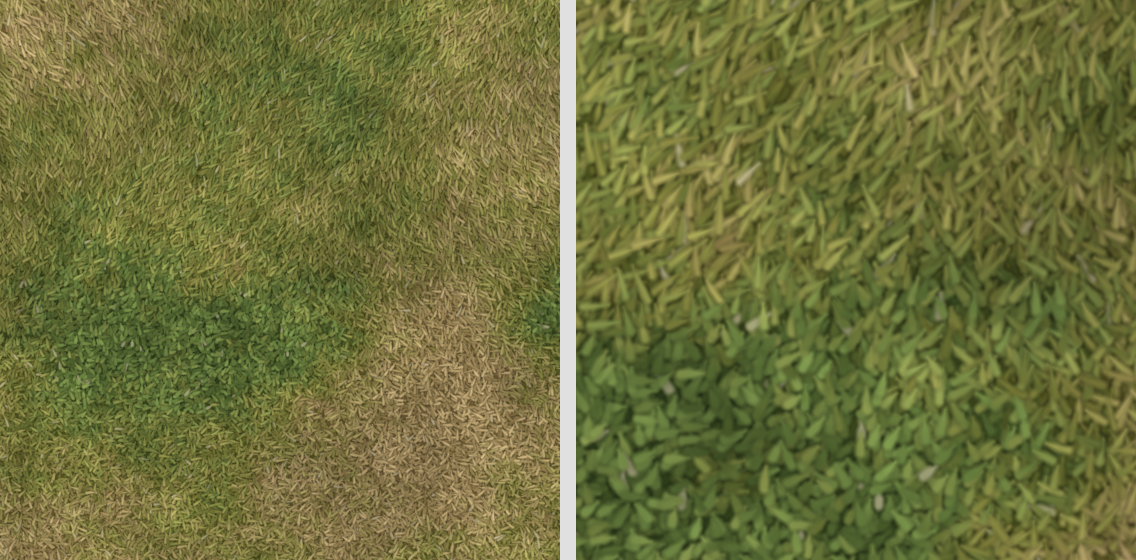
Left, the full canvas; right, a detail of the centre.
Write a WebGL 2 fragment shader that draws this texture.

```glsl
#version 300 es
precision highp float;
// Sun-worn lawn: short overlapping grass blades over green, olive and straw patches.

#define LAYERS 7
#define CELLS 72.0         // blade cells across the canvas
#define BLADE_WIDTH 0.0021 // half width of a blade
#define SOFTNESS 0.0021    // blur of the blade edges
#define SHADOW 0.17        // darkening around each blade
#define TONE_JITTER 0.75   // spread of dryness between blades
#define MOTTLE 0.50        // strength of the small patches
#define CLUMP_LIGHT 0.20   // light and dark tufts
#define DRIFT 0.13         // broad drift of light
#define PALE_SHARE 0.014   // share of bleached blades

uniform vec2 u_resolution;
out vec4 fragColor;

// Broad patches: centre, radius, dryness (negative is lush)
const vec4 PATCHES[10] = vec4[10](
    vec4(0.82, 0.27, 0.23, 1.20), vec4(0.62, 0.10, 0.20, 0.55),
    vec4(0.08, 0.00, 0.20, 0.85), vec4(0.12, 0.97, 0.15, 0.80),
    vec4(0.38, 0.53, 0.07, 0.70), vec4(0.97, 0.76, 0.16, 0.70),
    vec4(0.25, 0.38, 0.20, -1.25), vec4(0.53, 0.42, 0.13, -1.05),
    vec4(0.98, 0.45, 0.08, -1.30), vec4(0.56, 0.85, 0.14, -0.70));

vec3 hash3(vec3 p) {
    p = fract(p * vec3(0.1031, 0.1030, 0.0973));
    p += dot(p, p.yxz + 33.33);
    return fract((p.xxy + p.yxx) * p.zyx);
}

// Layered sines, each turned and bent by the one before
float waves(vec2 p) {
    float sum = 0.0, gain = 0.5;
    for (int i = 0; i < 5; i++) {
        sum += gain * sin(p.x + 1.3 * sin(p.y * 0.8 + float(i))) * cos(p.y * 0.9);
        p = mat2(1.36, 1.08, -1.08, 1.36) * p + sum + 2.7;
        gain *= 0.72;
    }
    return sum;
}

float drynessAt(vec2 p) {
    vec2 warped = p + 0.035 * vec2(waves(p * 13.0), waves(p * 13.0 + 9.0));
    float dry = 0.04;
    for (int i = 0; i < 10; i++) {
        vec2 q = (warped - PATCHES[i].xy) / PATCHES[i].z;
        dry += PATCHES[i].w * exp(-dot(q, q));
    }
    return dry + MOTTLE * waves(p * 22.0 + 4.0);
}

// Tone from lush (-1) through olive (0) to straw (1)
vec3 grassTone(float dry, float light) {
    float lush = clamp(-dry, 0.0, 1.0), straw = clamp(dry, 0.0, 1.0);
    vec3 dark = mix(vec3(0.35, 0.36, 0.13), vec3(0.21, 0.28, 0.12), lush);
    vec3 pale = mix(vec3(0.64, 0.63, 0.33), vec3(0.49, 0.59, 0.30), lush);
    dark = mix(dark, vec3(0.47, 0.39, 0.22), straw);
    pale = mix(pale, vec3(0.79, 0.69, 0.49), straw);
    return mix(dark, pale, light);
}

void main() {
    vec2 p = gl_FragCoord.xy / min(u_resolution.x, u_resolution.y);
    float dry = drynessAt(p);
    float tuft = CLUMP_LIGHT * waves(p * 34.0 + 11.0);
    float lush = smoothstep(0.2, 0.9, -dry) * smoothstep(0.8, 0.55, p.y);
    float lean = 1.57 + 0.6 * sin(p.x * 5.0 + 1.5 * sin(p.y * 4.0) + 2.0);
    float spread = mix(1.5, 2.9, smoothstep(0.75, 0.2, p.y));
    float reach = mix(0.64, 0.90, smoothstep(0.3, 0.9, p.y)) - 0.16 * lush;
    float width = BLADE_WIDTH * (1.0 + 0.4 * lush);

    // Shaded ground
    vec3 color = grassTone(dry, 0.0) * 0.9;

    // Blades, from the lowest layer to the top one
    for (int layer = 0; layer < LAYERS; layer++) {
        float level = float(layer) / float(LAYERS - 1);
        vec2 grid = p * CELLS + vec2(0.37, 0.61) * float(layer);
        for (int k = 0; k < 9; k++) {
            vec2 cell = floor(grid) + vec2(k % 3 - 1, k / 3 - 1);
            vec3 place = hash3(vec3(cell, float(layer) * 7.0 + 1.0));
            vec3 look = hash3(vec3(cell + 57.0, float(layer) * 7.0 + 4.0));

            // Blade axis, tapered towards the tip
            float angle = lean + spread * (place.z - 0.5);
            vec2 axis = vec2(cos(angle), sin(angle));
            vec2 offset = (grid - cell - place.xy) / CELLS;
            float halfLength = reach * mix(0.55, 1.0, look.x) / CELLS;
            float along = dot(offset, axis);
            float across = dot(offset, vec2(-axis.y, axis.x));
            across += 12.0 * (look.y - 0.5) * along * along;
            float taper = 1.0 - 0.6 * smoothstep(-0.3, 1.0, along / halfLength);
            float dist = length(vec2(max(abs(along) - halfLength, 0.0), across));
            dist -= width * taper;

            float light = mix(look.z, level, 0.36) + tuft - 0.04 * lush;
            vec3 tone = grassTone(dry + TONE_JITTER * (look.y - 0.5), light);
            float bleached = step(1.0 - PALE_SHARE, fract(look.x * 37.0 + look.z));
            tone = mix(tone, vec3(0.69, 0.66, 0.54), 0.7 * bleached);

            color *= 1.0 - SHADOW * smoothstep(2.0 * SOFTNESS, -SOFTNESS, dist);
            color = mix(color, tone, smoothstep(SOFTNESS, -SOFTNESS, dist));
        }
    }

    // Gentle drift of light
    color *= 1.0 + DRIFT * waves(p * 8.0 + 20.0);
    fragColor = vec4(color, 1.0);
}
```
